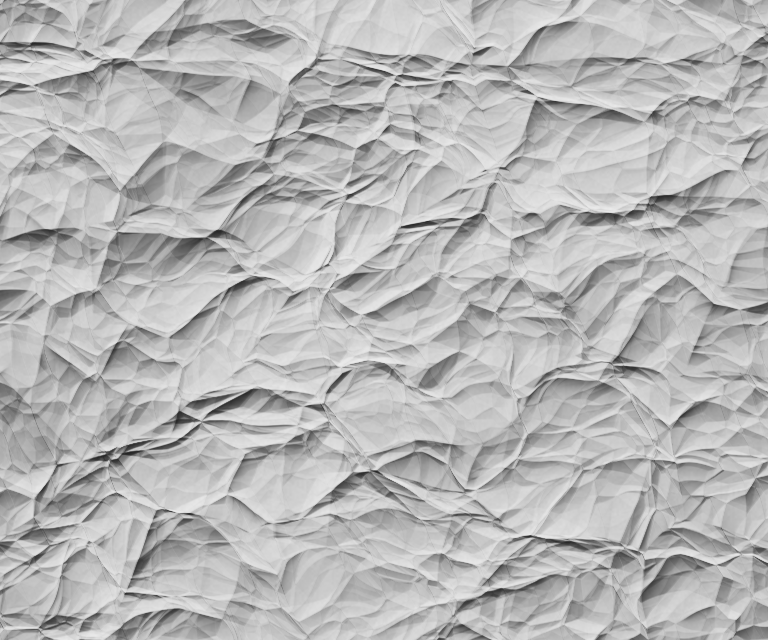
Give the GLSL for this texture, as a Shadertoy shader.

```glsl
// Crumpled white paper lit from above: a height field of folded facets,
// built from Voronoi layers whose cell borders are ridges, is shaded by slope.
// Some ridges also get a short cast shadow, and a curve sets the grey tones.

#define LAYERS 5            // facet sizes, coarse to fine
#define CREASE_LAYERS 3     // layers whose ridges cast shadows
#define BASE_SCALE 3.9      // coarse cells per canvas height
#define SCALE_STEP 1.8      // size ratio between layers
#define STRETCH vec2(0.9, 1.08)
#define LIGHT_DIR vec2(-0.37, 0.929)
#define BLUR 0.0025         // softness of the facet edges
#define RELIEF 0.62         // facet contrast
#define SHADOW 1.25         // crease shadow depth
#define PAPER_WHITE 0.92
#define TONE_DEPTH 0.145
#define GRAIN 0.02

struct Cells {
    vec3 nearest;           // three smallest weighted squared distances
    vec2 first, second;     // the two nearest centres
};

vec3 hash3(vec2 p) {
    vec3 q = fract(p.xyx * vec3(0.1031, 0.1030, 0.0973));
    q += dot(q, q.yxz + 33.33);
    return fract((q.xxy + q.yzz) * q.zyx);
}

// Smooth value noise with three independent channels.
vec3 noise3(vec2 p) {
    vec2 i = floor(p), f = fract(p);
    f = f * f * (3.0 - 2.0 * f);
    return mix(mix(hash3(i), hash3(i + vec2(1, 0)), f.x),
               mix(hash3(i + vec2(0, 1)), hash3(i + vec2(1, 1)), f.x), f.y);
}

// Bends the plane so that folds are not perfectly straight.
vec2 warp(vec2 p) {
    vec2 broad = noise3(p * 4.0 + 31.0).xy - 0.5;
    vec2 fine = noise3(p * 15.0 + 57.0).xy - 0.5;
    return p + 0.075 * broad + 0.02 * fine;
}

float layerScale(int layer) {
    return BASE_SCALE * pow(SCALE_STEP, float(layer));
}

float layerStrength(int layer) {
    float x = float(layer) - 1.7;
    return 0.9 * exp(-0.24 * x * x);
}

vec2 layerSpace(vec2 p, int layer) {
    return p * STRETCH * layerScale(layer) + 17.3 * float(layer + 1);
}

Cells findCells(vec2 q) {
    vec2 base = floor(q - 0.5);
    Cells c = Cells(vec3(99.0), vec2(0.0), vec2(0.0));
    for (int y = -1; y <= 2; y++)
    for (int x = -1; x <= 2; x++) {
        vec2 id = base + vec2(x, y);
        vec3 h = hash3(id);
        vec2 centre = id + h.xy;
        float d = dot(q - centre, q - centre) + 0.15 * h.z;
        if (d < c.nearest.x) {
            c.nearest = vec3(d, c.nearest.xy);
            c.second = c.first;
            c.first = centre;
        } else if (d < c.nearest.y) {
            c.nearest = vec3(c.nearest.x, d, c.nearest.y);
            c.second = centre;
        } else {
            c.nearest.z = min(c.nearest.z, d);
        }
    }
    return c;
}

// Height of one layer: steep at the ridges on cell borders, then levelling out.
float ridge(Cells c, int layer) {
    return exp(-1.2 * (c.nearest.y - c.nearest.x)) / (1.2 * layerScale(layer));
}

// Coarse folds shift the finer layers, so small facets break at big ridges.
vec2 foldShift(float ridgeHeight, int layer) {
    float angle = 2.4 * float(layer) + 1.0;
    return 0.3 * ridgeHeight * vec2(cos(angle), sin(angle));
}

float paperHeight(vec2 p) {
    vec2 w = warp(p);
    float height = 0.0;
    for (int i = 0; i < LAYERS; i++) {
        float r = ridge(findCells(layerSpace(w, i)), i);
        float patchiness = mix(0.2, 1.45, noise3(p * 3.5 + 9.0 * float(i)).x);
        height += layerStrength(i) * patchiness * r;
        w += foldShift(r, i);
    }
    return height;
}

// Dark below selected ridges, slightly bright above, tapering at the ends.
float creaseLight(vec2 p) {
    vec2 w = warp(p);
    float light = 0.0;
    for (int i = 0; i < CREASE_LAYERS; i++) {
        Cells c = findCells(layerSpace(w, i));
        vec2 across = c.second - c.first;
        float span = max(length(across), 0.05);
        float d = (c.nearest.y - c.nearest.x) / (2.0 * span);
        float facing = dot(across / span, LIGHT_DIR);
        float chosen = smoothstep(0.4, 0.9, hash3((c.first + c.second) * 41.0).x)
                     * smoothstep(0.3, 0.65, noise3(p * 9.0 + 5.0 * float(i)).y);
        float taper = smoothstep(0.0, 0.3, c.nearest.z - c.nearest.y);
        float edge = smoothstep(0.0, 0.0022 * layerScale(i), d);
        float shade = SHADOW * (exp(-d / 0.08) + 0.8 * exp(-d / 0.025));
        float glow = 0.6 * exp(-d / 0.05);
        light += chosen * taper * edge * (glow * smoothstep(0.0, 0.8, -facing)
                                        - shade * smoothstep(0.0, 0.8, facing));
        w += foldShift(ridge(c, i), i);
    }
    return light;
}

void mainImage(out vec4 fragColor, in vec2 fragCoord) {
    vec2 p = fragCoord / iResolution.y;
    vec2 uv = fragCoord / iResolution.xy;

    // Facet shading from the slope of the paper.
    float h = paperHeight(p);
    vec2 slope = vec2(paperHeight(p + vec2(BLUR, 0)) - h,
                      paperHeight(p + vec2(0, BLUR)) - h) / BLUR;
    float light = -RELIEF * dot(slope, LIGHT_DIR) + creaseLight(p) - 0.2;

    // Broad undulation and darker borders.
    light += 0.8 * (noise3(p * 2.3 + 5.0).x - 0.5) + 0.7 * (noise3(p * 6.0).y - 0.5);
    vec2 offCentre = uv - vec2(0.53, 0.58);
    light += 0.18 - dot(offCentre, offCentre);

    // Deep shadows level off instead of turning black.
    float excess = max(-1.3 - light, 0.0);
    light = max(light, -1.3) - (1.0 - exp(-0.75 * excess)) / 0.75;

    // Tone curve: compressed lights, long dark tail, faint grain.
    float tone = PAPER_WHITE - TONE_DEPTH * exp(-0.66 * light);
    tone += GRAIN * (noise3(p * 260.0).z - 0.5);
    fragColor = vec4(vec3(clamp(tone, 0.1, 0.94)), 1.0);
}
```
